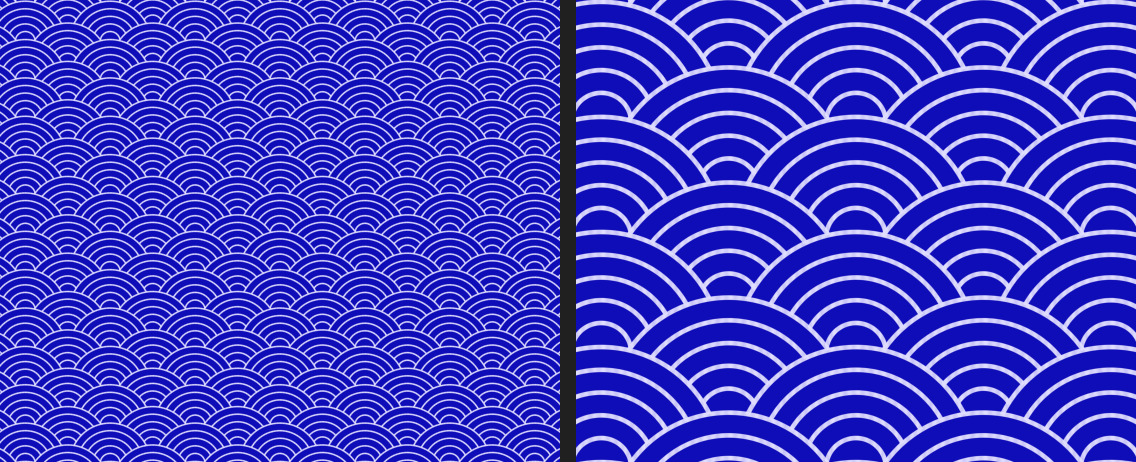
Left: the whole. Right: its middle third, enlarged.
A Shadertoy shader for this pattern:

```glsl
// Overlapping rows of concentric wave scales in pale line on deep blue.

// All lengths are fractions of the canvas width.
const float TAU = 6.2831853;
const float COLUMN_STEP = 0.15163;  // distance between scales in one row
const float ROW_STEP = 0.06849;     // distance between rows of equal phase
const float ODD_ROW_LIFT = 0.43;    // height of the shifted row, in row steps
const float RADIUS = 0.0720;
const float RING_GAP = 0.01354;
const float LAST_RING = 4.0;
const float HALF_LINE = 0.00138;
const float BEAD_STEP = 0.0052;

const vec3 DEEP_BLUE = vec3(0.06, 0.05, 0.72);
const vec3 PALE_LINE = vec3(0.88, 0.87, 1.0);

// Offset from the centre of the nearest scale in a row.
vec2 scaleOffset(vec2 p, float row) {
    float odd = mod(row, 2.0);
    float crest = (floor(row * 0.5) + odd * ODD_ROW_LIFT) * ROW_STEP;
    float x = p.x - odd * 0.5 * COLUMN_STEP;
    x -= COLUMN_STEP * round(x / COLUMN_STEP);
    return vec2(x, p.y - crest + RADIUS);
}

// Distance to the nearest of the evenly spaced rings.
float ringDistance(float depth, float gap, float lastRing) {
    float ring = clamp(round(depth / gap), 0.0, lastRing);
    return abs(depth - ring * gap);
}

// Fine layered ripple in brightness along an arc.
float beads(vec2 q, float spacing) {
    float along = atan(q.x, q.y) * length(q) * TAU / spacing;
    return 0.94 + 0.04 * sin(along) + 0.02 * sin(along * 0.37 + 1.3);
}

// Lays one scale, fill first and rings second, over the colour below.
vec3 paintScale(vec3 below, vec2 q, float pixel) {
    float depth = RADIUS - length(q);
    float fill = smoothstep(-0.5 * pixel, 0.5 * pixel, depth);
    float d = ringDistance(depth, RING_GAP, LAST_RING);
    float line = 1.0 - smoothstep(HALF_LINE - 0.75 * pixel, HALF_LINE + 0.75 * pixel, d);
    vec3 color = mix(below, DEEP_BLUE, fill);
    return mix(color, PALE_LINE, line * beads(q, BEAD_STEP));
}

void mainImage(out vec4 fragColor, in vec2 fragCoord) {
    float pixel = 1.0 / iResolution.x;
    vec2 p = (fragCoord - 0.5 * iResolution.xy) * pixel;
    p.y += 0.0006;  // seats a crest just below the middle

    // Paint from the upper rows down, so lower scales lie in front.
    float lowestRow = 2.0 * floor((p.y + HALF_LINE) / ROW_STEP) - 1.0;
    vec3 color = DEEP_BLUE;
    for (int i = 6; i >= 0; i--) {
        vec2 q = scaleOffset(p, lowestRow + float(i));
        color = paintScale(color, q, pixel);
    }
    fragColor = vec4(color, 1.0);
}
```
